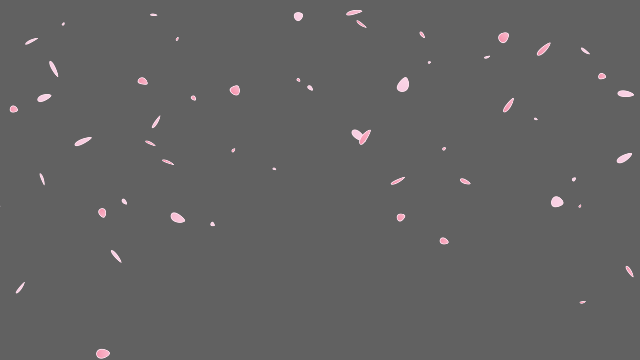
A Shadertoy shader for this pattern:

```glsl
// Pink blossom petals drifting over a flat grey ground, denser near the top.
// A jittered cell grid places at most one petal per cell; each petal is a
// bent, tapered ellipse with a pale rim and a shaded rose or blush centre.

#define ROWS 7.0            // cells over the canvas height
#define DENSITY_TOP 0.90    // chance of a petal per cell, top edge
#define DENSITY_BOTTOM 0.28 // same, bottom edge
#define MIN_LENGTH 0.005    // half length, canvas heights
#define MAX_LENGTH 0.028
#define RIM_WIDTH 0.0035
#define GROUND vec3(0.38)
#define RIM vec3(0.99, 0.88, 0.93)
#define BLUSH vec3(0.97, 0.80, 0.88)
#define ROSE vec3(0.96, 0.57, 0.67)

vec3 hash32(vec2 p) {
    vec3 q = fract(vec3(p.xyx) * vec3(0.1031, 0.1030, 0.0973));
    q += dot(q, q.yxz + 33.33);
    return fract((q.xxy + q.yzz) * q.zyx);
}

// Approximate signed distance to an ellipse with half axes r
float ellipseDistance(vec2 p, vec2 r) {
    float k = length(p / r);
    return k * (k - 1.0) / max(length(p / (r * r)), 0.001);
}

// Blend the petal owned by one cell over the given colour
vec3 addPetal(vec3 base, vec2 uv, vec2 cell, float pixel) {
    vec3 place = hash32(cell + 41.0);
    vec3 form = hash32(cell + 97.0);
    vec3 look = hash32(cell + 163.0);

    vec2 centre = (cell + place.xy) / ROWS;
    float chance = mix(DENSITY_BOTTOM, DENSITY_TOP, smoothstep(0.15, 0.8, centre.y));
    if (place.z > chance) return base;

    // Tumbling: random heading, and foreshortening from edge-on to open
    float angle = (form.x - 0.5) * 3.1416;
    angle *= mix(0.5, 1.0, look.z);
    float halfLength = mix(MIN_LENGTH, MAX_LENGTH, pow(form.y, 1.2));
    float openness = mix(0.2, 0.85, form.z * form.z);
    vec2 radius = halfLength * vec2(1.0, openness);
    radius.x *= mix(1.0, 0.8, openness);
    radius.y = max(radius.y, 0.0032);

    vec2 p = uv - centre;
    float c = cos(angle), s = sin(angle);
    p = vec2(c * p.x + s * p.y, c * p.y - s * p.x);

    // Bend the spine and narrow one end
    float along = clamp(p.x / radius.x, -1.2, 1.2);
    p.y += (look.y - 0.5) * 0.6 * radius.y * along * along;
    p.y /= 1.0 - 0.25 * along;

    float d = ellipseDistance(p, radius);
    float cover = 1.0 - smoothstep(-0.5 * pixel, 0.5 * pixel, d);

    // Centre shade runs along the petal, fading into the pale rim
    vec3 tint = mix(BLUSH, ROSE, smoothstep(0.35, 0.6, look.x));
    tint = mix(tint, RIM, 0.25 + 0.25 * along);
    float rim = min(RIM_WIDTH, 0.8 * radius.y);
    vec3 petal = mix(RIM, tint, smoothstep(0.3 * rim, rim, -d));
    return mix(base, petal, cover);
}

void mainImage(out vec4 fragColor, in vec2 fragCoord) {
    vec2 uv = fragCoord / iResolution.y;
    float pixel = 1.0 / iResolution.y;
    vec2 home = floor(uv * ROWS);

    // Petals may reach into neighbouring cells
    vec3 colour = GROUND;
    for (int y = -1; y <= 1; y++)
        for (int x = -1; x <= 1; x++)
            colour = addPetal(colour, uv, home + vec2(x, y), pixel);

    fragColor = vec4(colour, 1.0);
}
```
